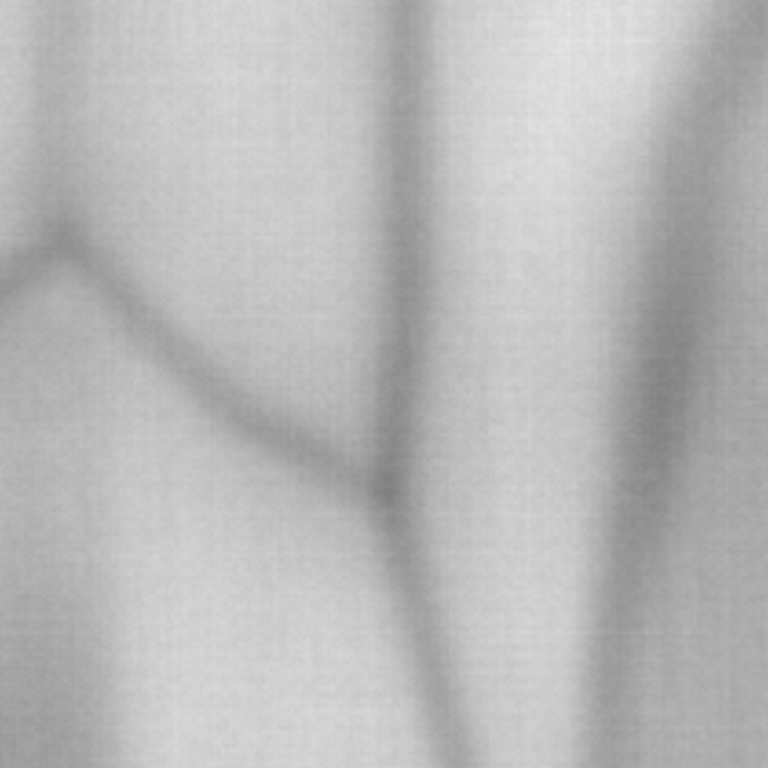
A three.js fragment shader for this texture:

```glsl
varying vec2 vUv;

float hash(vec2 p) {
  return fract(sin(dot(p, vec2(127.1, 311.7))) * 43758.5453);
}

float valueNoise(vec2 p) {
  vec2 cell = floor(p);
  vec2 f = fract(p);
  f = f * f * (3.0 - 2.0 * f);
  float low = mix(hash(cell), hash(cell + vec2(1.0, 0.0)), f.x);
  float high = mix(hash(cell + vec2(0.0, 1.0)), hash(cell + vec2(1.0)), f.x);
  return mix(low, high, f.y);
}

// Noise centred on zero, from -0.5 to 0.5
float signedNoise(vec2 p) {
  return valueNoise(p) - 0.5;
}

float bell(float dist, float width) {
  float t = dist / width;
  return exp(-t * t);
}

float segmentDistance(vec2 p, vec2 a, vec2 b) {
  vec2 ab = b - a;
  float t = clamp(dot(p - a, ab) / dot(ab, ab), 0.0, 1.0);
  return length(p - a - ab * t);
}

// Upright fold in the middle, bending to the right near the bottom
float centreFold(vec2 p) {
  float bend = 0.5 * (0.36 - p.y + length(vec2(0.36 - p.y, 0.05)));
  float axis = 0.508 + 0.24 * bend + 0.017 * smoothstep(0.35, 0.7, p.y);
  float core = bell(p.x - axis, 0.036);
  float halo = bell(p.x - axis, 0.105) * mix(0.4, 1.0, smoothstep(0.0, 0.5, p.y));
  return 0.125 * core + 0.095 * halo;
}

// Slanting crease that joins the middle fold
float slantCrease(vec2 p) {
  vec2 crest = vec2(0.09, 0.685);
  float d = segmentDistance(p, vec2(-0.04, 0.60), crest);
  d = min(d, segmentDistance(p, crest, vec2(0.31, 0.465)));
  d = min(d, segmentDistance(p, vec2(0.31, 0.465), vec2(0.49, 0.365)));
  float fade = 1.0 - 0.4 * smoothstep(0.38, 0.5, p.x);
  return (0.105 * bell(d, 0.034) + 0.055 * bell(d, 0.12)) * fade;
}

// Leaning fold on the right, wider towards the top
float rightFold(vec2 p) {
  float axis = 0.775 + 0.145 * p.y + 0.075 * smoothstep(0.75, 1.05, p.y);
  float width = mix(0.042, 0.085, smoothstep(0.15, 0.75, p.y));
  float depth = mix(0.105, 0.185, smoothstep(0.1, 0.8, p.y));
  float fold = depth * bell(p.x - axis, width);
  float shade = smoothstep(axis - 0.08, axis + 0.05, p.x);
  return fold + mix(0.135, 0.05, smoothstep(0.4, 0.9, p.y)) * shade;
}

// Broad shadows along the left edge
float leftShade(vec2 p) {
  float edge = 0.12 + 0.05 * (1.0 - p.y);
  float below = 1.0 - smoothstep(0.55, 0.7, p.y);
  float side = 1.0 - smoothstep(edge - 0.09, edge + 0.06, p.x);
  float lower = side * below * mix(0.19, 0.06, smoothstep(0.0, 0.45, p.y));
  float upper = smoothstep(0.6, 0.75, p.y) *
    (0.08 * bell(p.x - 0.07, 0.045) + 0.06 * bell(p.x - 0.12, 0.13));
  return lower + upper;
}

// Thin threads across one axis, with a faint regular repeat
float threads(float across, float along, float seed) {
  float fine = signedNoise(vec2(across * 170.0, along * 6.0 + seed));
  float line = bell(fract(across * 19.5 + 0.05) - 0.5, 0.05);
  return 0.014 * fine + 0.012 * line * valueNoise(vec2(along * 40.0, seed));
}

float grain(vec2 p) {
  return 0.024 * signedNoise(p * 210.0) + 0.022 * signedNoise(p * 95.0 + 17.0);
}

void main() {
  vec2 p = vUv;
  vec2 warped = p + 0.012 * vec2(signedNoise(p * 7.0), signedNoise(p * 7.0 + 31.0));

  // Lit cloth, brightest in the upper right panel
  float light = 0.825 + 0.045 * bell(length(p - vec2(0.71, 0.88)), 0.28);
  light -= 0.045 * bell(p.y - 0.48, 0.25);
  light += 0.03 * signedNoise(p * vec2(9.0, 4.0));
  light += 0.018 * signedNoise(p * vec2(24.0, 5.0) + 9.0);

  light -= centreFold(warped) + slantCrease(warped);
  light -= rightFold(warped) + leftShade(warped);

  // Woven surface
  light += threads(p.x, p.y, 3.0) + threads(p.y, p.x, 47.0) + grain(p);

  gl_FragColor = vec4(vec3(clamp(light, 0.5, 0.89)), 1.0);
}
```
